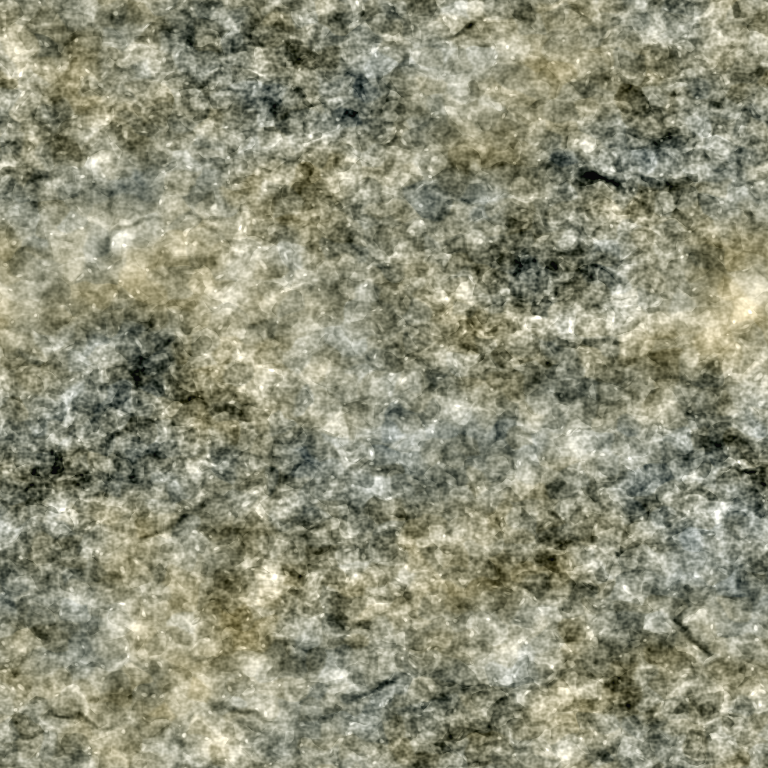
Reproduce this texture procedurally as a WebGL 2 fragment shader.

```glsl
#version 300 es
precision highp float;
// Weathered granite: soft light and dark clouds broken into small crystals,
// with fine grit, pale glints and a few short cracks. Wrapped gradient noise
// and wrapped soft Voronoi cells are summed to one tone, then coloured.

#define MEAN_TONE 0.56
#define CLOUD_CONTRAST 1.0
#define CRYSTAL_CONTRAST 0.22
#define GRIT_CONTRAST 0.29
#define CRYSTAL_SHARPNESS 16.0
#define WARP 0.012
#define WARMTH 0.085
#define GLINT_SHARE 0.09
#define CRACK_DEPTH 0.30
#define DARK_MINERAL vec3(0.24, 0.25, 0.185)
#define PALE_MINERAL vec3(0.85, 0.84, 0.76)

uniform vec2 u_resolution;
out vec4 fragColor;

// Two random values in 0..1 for a cell, repeating after 'period' cells.
vec2 hashCell(vec2 cell, vec2 period, uint seed) {
    uvec2 v = uvec2(mod(cell, period)) + uvec2(seed * 1013u, seed * 719u);
    v = v * 1664525u + 1013904223u;
    v.x += v.y * 1664525u;
    v.y += v.x * 1664525u;
    v ^= v >> 16u;
    v.x += v.y * 1664525u;
    v.y += v.x * 1664525u;
    v ^= v >> 16u;
    return vec2(v >> 8u) / 16777216.0;
}

float cornerSlope(vec2 cell, vec2 offset, vec2 period, uint seed) {
    float angle = 6.28319 * hashCell(cell, period, seed).x;
    return dot(vec2(cos(angle), sin(angle)), offset);
}

// Gradient noise, about -0.7..0.7, tiling over the unit square.
float gradientNoise(vec2 uv, vec2 period, uint seed) {
    vec2 p = uv * period;
    vec2 cell = floor(p);
    vec2 f = p - cell;
    vec2 s = f * f * f * (f * (f * 6.0 - 15.0) + 10.0);
    vec2 ex = vec2(1.0, 0.0);
    vec2 ey = vec2(0.0, 1.0);
    float low = mix(cornerSlope(cell, f, period, seed),
                    cornerSlope(cell + ex, f - ex, period, seed), s.x);
    float high = mix(cornerSlope(cell + ey, f - ey, period, seed),
                     cornerSlope(cell + 1.0, f - 1.0, period, seed), s.x);
    return mix(low, high, s.y);
}

// Soft-edged Voronoi crystals: x is a tone, y a hue, both -0.5..0.5.
vec2 crystals(vec2 uv, vec2 period, uint seed) {
    vec2 p = uv * period;
    vec2 cell = floor(p);
    vec2 sum = vec2(0.0);
    float total = 0.0;
    for (int j = -1; j <= 1; j++) {
        for (int i = -1; i <= 1; i++) {
            vec2 id = cell + vec2(i, j);
            vec2 d = id + hashCell(id, period, seed) - p;
            float weight = exp(-CRYSTAL_SHARPNESS * dot(d, d));
            sum += weight * (hashCell(id, period, seed + 1u) - 0.5);
            total += weight;
        }
    }
    return sum / total;
}

// Tiny bright points in a sparse share of the cells.
float glints(vec2 uv, vec2 period, uint seed) {
    vec2 p = uv * period;
    vec2 cell = floor(p);
    vec2 pick = hashCell(cell, period, seed);
    vec2 center = 0.3 + 0.4 * hashCell(cell, period, seed + 1u);
    float radius = mix(0.15, 0.3, pick.y);
    float blur = max(0.1, period.y / u_resolution.y);
    float disc = 1.0 - smoothstep(radius - blur, radius + blur, length(p - cell - center));
    return disc * step(pick.x, GLINT_SHARE);
}

void main() {
    vec2 uv = gl_FragCoord.xy / u_resolution;

    // Ragged outlines from a small wrapped displacement.
    vec2 ragged = uv + WARP * vec2(gradientNoise(uv, vec2(34.0, 38.0), 1u),
                                   gradientNoise(uv, vec2(34.0, 38.0), 2u));

    // Clouds, slightly wider than tall.
    float broad = gradientNoise(uv, vec2(3.0, 4.0), 3u);
    float clouds = 0.22 * broad
                 + 0.27 * gradientNoise(ragged, vec2(8.0, 11.0), 4u)
                 + 0.32 * gradientNoise(ragged, vec2(19.0, 25.0), 5u);

    // Crystals and grit, rougher in the dark regions.
    vec2 large = crystals(ragged, vec2(36.0, 46.0), 6u);
    vec2 small = crystals(ragged, vec2(84.0, 102.0), 8u);
    float grit = 0.9 * gradientNoise(ragged, vec2(58.0, 72.0), 10u)
               + 0.8 * gradientNoise(uv, vec2(120.0, 142.0), 11u)
               + 0.6 * gradientNoise(uv, vec2(216.0, 240.0), 12u);
    float roughness = 1.0 - 0.8 * broad;
    float detail = CRYSTAL_CONTRAST * (large.x + small.x) + GRIT_CONTRAST * grit;
    float tone = MEAN_TONE + CLOUD_CONTRAST * clouds + roughness * detail;

    // Short cracks along broken zero lines of a noise.
    float line = abs(gradientNoise(ragged, vec2(4.0, 9.0), 13u));
    float broken = smoothstep(0.2, 0.4, gradientNoise(uv, vec2(7.0, 8.0), 14u));
    tone -= CRACK_DEPTH * broken * (1.0 - smoothstep(0.0, 0.06, line));
    tone += 0.22 * glints(ragged, vec2(92.0, 100.0), 15u);

    // Mineral colours: tan stains against cool grey, olive midtones.
    float f = (tone - 0.245) / 0.605;
    vec3 color = mix(DARK_MINERAL, PALE_MINERAL, f);
    color.b -= 0.07 * max(f * (1.0 - f), 0.0);
    float stain = gradientNoise(ragged, vec2(5.0, 6.0), 17u) + 0.7 * broad
                + 0.6 * gradientNoise(ragged, vec2(14.0, 17.0), 18u) + 0.4 * large.y;
    color += WARMTH * stain * vec3(0.5, 0.05, -0.8);
    fragColor = vec4(clamp(color, 0.03, 1.0), 1.0);
}
```
